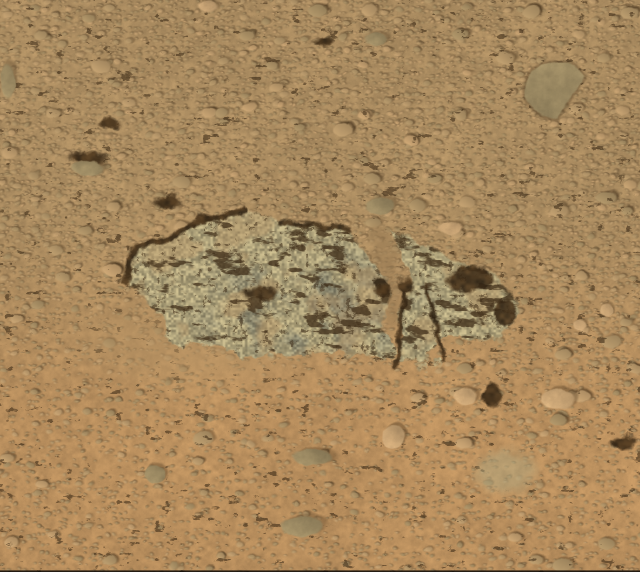
Reproduce this texture procedurally as a WebGL 2 fragment shader.

```glsl
#version 300 es
precision highp float;
// A fractured, speckled pale rock lying half buried in ochre gravel.
// Grains are jittered cells; the rock is two noise-warped polygons with
// dark overhangs and cracks; larger stones and hollows are ellipses.
uniform vec2 u_resolution;
out vec4 fragColor;

const vec3 SAND = vec3(.71, .57, .385), SAND_LIGHT = vec3(.77, .63, .45);
const vec3 SHADOW = vec3(.24, .17, .09), GREY = vec3(.6, .53, .38);
const vec3 PALE_ROCK = vec3(.7, .65, .49), BLUE_ROCK = vec3(.49, .49, .42);

// Outlines of the rock halves, clockwise.
const vec2 LEFT_ROCK[12] = vec2[12](vec2(.195, .455), vec2(.212, .507),
  vec2(.267, .522), vec2(.313, .552), vec2(.378, .561), vec2(.542, .537),
  vec2(.607, .457), vec2(.613, .322), vec2(.495, .341), vec2(.365, .333),
  vec2(.268, .362), vec2(.252, .403));
const vec2 RIGHT_ROCK[12] = vec2[12](vec2(.61, .535), vec2(.651, .517),
  vec2(.71, .487), vec2(.768, .47), vec2(.807, .424), vec2(.801, .379),
  vec2(.755, .357), vec2(.697, .359), vec2(.69, .331), vec2(.624, .327),
  vec2(.622, .405), vec2(.643, .457));

// Ellipses: centre, then radii.
const vec4 GREY_STONES[7] = vec4[7](
  vec4(.594, .573, .022, .013), vec4(.488, .18, .031, .013),
  vec4(.471, .071, .033, .015), vec4(.242, .153, .015, .014),
  vec4(.012, .768, .012, .026), vec4(.588, .833, .017, .011),
  vec4(.137, .632, .025, .011));
const vec4 PALE_STONES[7] = vec4[7](
  vec4(.871, .27, .026, .016), vec4(.728, .274, .018, .013),
  vec4(.614, .211, .017, .018), vec4(.704, .538, .018, .01),
  vec4(.948, .409, .01, .01), vec4(.906, .386, .01, .009),
  vec4(.324, .885, .015, .008));
const vec4 HOLLOWS[11] = vec4[11](
  vec4(.135, .648, .029, .008), vec4(.262, .579, .02, .009),
  vec4(.769, .275, .014, .018), vec4(.504, .83, .014, .006),
  vec4(.172, .699, .014, .007), vec4(.974, .204, .018, .009),
  vec4(.634, .448, .011, .013), vec4(.597, .447, .012, .014),
  vec4(.735, .46, .034, .02), vec4(.408, .437, .026, .009),
  vec4(.79, .405, .014, .02));

float hash(vec2 p) { return fract(sin(dot(p, vec2(127.1, 311.7))) * 43758.5); }

float noise(vec2 p) {
  vec2 i = floor(p), f = fract(p);
  f = f * f * (3. - 2. * f);
  return mix(mix(hash(i), hash(i + vec2(1, 0)), f.x),
             mix(hash(i + vec2(0, 1)), hash(i + 1.), f.x), f.y);
}

float fbm(vec2 p) {
  float sum = 0., amp = .53;
  for (int i = 0; i < 4; i++) { sum += amp * noise(p); p = p * 2.03 + 17.3; amp *= .5; }
  return sum;
}

float cover(float d, float soft) { return 1. - smoothstep(-soft, soft, d); }

float ellipse(vec2 p, vec4 e) { return (length((p - e.xy) / e.zw) - 1.) * min(e.z, e.w); }

float stroke(vec2 p, vec2 a, vec2 b, float width) {
  vec2 ab = b - a;
  return length(p - a - ab * clamp(dot(p - a, ab) / dot(ab, ab), 0., 1.)) - width;
}

float polygon(vec2 p, vec2 v[12]) {
  float d = 9., side = 1.;
  for (int i = 0; i < 12; i++) {
    vec2 a = v[i], b = v[(i + 1) % 12];
    d = min(d, stroke(p, a, b, 0.));
    if ((a.y > p.y) != (b.y > p.y) && p.x < a.x + (p.y - a.y) * (b.x - a.x) / (b.y - a.y)) side = -side;
  }
  return d * side;
}

// A stone lit from the lower left, its shadow cast up and right.
vec3 stone(vec3 col, vec2 p, vec4 e, vec3 tint, float shade) {
  vec2 q = (p - e.xy) / e.zw;
  col = mix(col, SHADOW, shade * cover(ellipse(p - e.zw * .28, e), .0025));
  return mix(col, tint * (1. - .07 * (q.x + q.y)), cover(ellipse(p, e), .0018));
}

// Scattered grains, at most one in each jittered cell.
vec3 gravel(vec3 col, vec2 p, float scale, float density) {
  vec2 cell = floor(p * scale);
  for (int k = 0; k < 9; k++) {
    vec2 c = cell + vec2(k % 3 - 1, k / 3 - 1), id = c + scale;
    if (hash(id) > density) continue;
    float size = mix(.16, .42, hash(id + 5.7)) / scale;
    vec2 centre = (c + .2 + .6 * vec2(hash(id + 1.3), hash(id + 2.9))) / scale;
    vec3 tint = mix(SAND, mix(SAND_LIGHT, GREY, hash(id + 4.1)), .65);
    col = stone(col, p, vec4(centre, size, size * .66), tint, .2 + .55 * hash(id + 8.2));
  }
  return col;
}

vec3 ground(vec2 p, vec2 q) {
  vec3 col = SAND * (.84 + .22 * fbm(p * 110.) + .1 * fbm(p * 6.));
  col *= mix(vec3(1.03, .99, .96), vec3(.96, .98, 1), smoothstep(.2, .6, p.y));
  float rough = mix(.35, .75, smoothstep(.25, .6, p.y + .25 * max(p.x - .5, 0.)));
  col = gravel(col, q, 125., rough);
  col = gravel(col, q, 62., rough * .7);
  col = gravel(col, q, 27., rough * .3);
  return mix(col, SHADOW, .6 * smoothstep(.69, .8, fbm(p * vec2(65, 110) + 9.)));
}

vec3 rockFace(vec2 p) {
  float veins = fbm(vec2(p.x * 38. + p.y * 14., p.y * 85.));
  float blue = cover(ellipse(p, vec4(.49, .41, .15, .08)), .05) * smoothstep(.4, .65, fbm(p * 28.));
  vec3 col = mix(PALE_ROCK, BLUE_ROCK, .75 * blue) * (.76 + .42 * noise(p * 260.));
  col = mix(col, SAND, .4 * smoothstep(.48, .68, fbm(p * 24. + 30.)));
  col = mix(col, SHADOW, .75 * smoothstep(.56, .7, veins));
  return mix(col, SHADOW, .55 * smoothstep(.62, .78, fbm(p * 125.)));
}

void main() {
  vec2 p = gl_FragCoord.xy / u_resolution * vec2(1, .8945);
  vec2 warp = .018 * (vec2(fbm(p * 55.), fbm(p * 55. + 40.)) - .5);
  vec2 q = p + warp, s = p + warp * .4;
  vec3 col = ground(p, s);
  // Smooth sand below the rock and in the gap between its halves.
  col = mix(col, SAND, .5 * cover(ellipse(q, vec4(.3, .36, .16, .06)), .03));
  col = mix(col, SAND * .86, .6 * cover(stroke(q, vec2(.595, .53), vec2(.619, .4), .013), .012));
  // Rock halves, with sand lapping over the lower edge.
  float d = min(polygon(q, LEFT_ROCK), polygon(q, RIGHT_ROCK));
  d += .05 * smoothstep(.45, .33, p.y) * (fbm(p * 32. + 7.) - .42);
  col = mix(col, rockFace(p), cover(d, .003));
  // Overhangs along the top, two cracks, then hollows.
  float dark = stroke(q, vec2(.632, .448), vec2(.619, .322), .004);
  dark = min(dark, stroke(q, vec2(.668, .445), vec2(.691, .335), .003));
  dark = min(dark, stroke(q, vec2(.44, .549), vec2(.542, .536), .004));
  for (int i = 0; i < 4; i++) dark = min(dark, stroke(q, LEFT_ROCK[i], LEFT_ROCK[i + 1], .005));
  for (int i = 0; i < 11; i++) dark = min(dark, ellipse(q, HOLLOWS[i]));
  col = mix(col, SHADOW * (.65 + .7 * noise(p * 130.)), .88 * cover(dark, .003));
  // Faint slab, larger stones and a wedge-shaped boulder.
  float mottle = .9 + .2 * fbm(p * 90.);
  col = mix(col, PALE_ROCK * mottle, .55 * cover(ellipse(q, vec4(.79, .157, .043, .033)), .012));
  for (int i = 0; i < 7; i++) {
    col = stone(col, s, GREY_STONES[i], GREY * mottle, .3);
    col = stone(col, s, PALE_STONES[i], SAND_LIGHT * mottle, .35);
  }
  float boulder = max(ellipse(s, vec4(.87, .754, .05, .044)), dot(s - vec2(.894, .745), vec2(.83, -.56)));
  col = mix(col, SHADOW, .35 * cover(boulder - .003, .003));
  col = mix(col, GREY * (mottle + 1.2 * (p.y - .755)), cover(boulder, .002));
  fragColor = vec4(col * mix(.2, 1., smoothstep(.001, .004, p.y)), 1);
}
```
